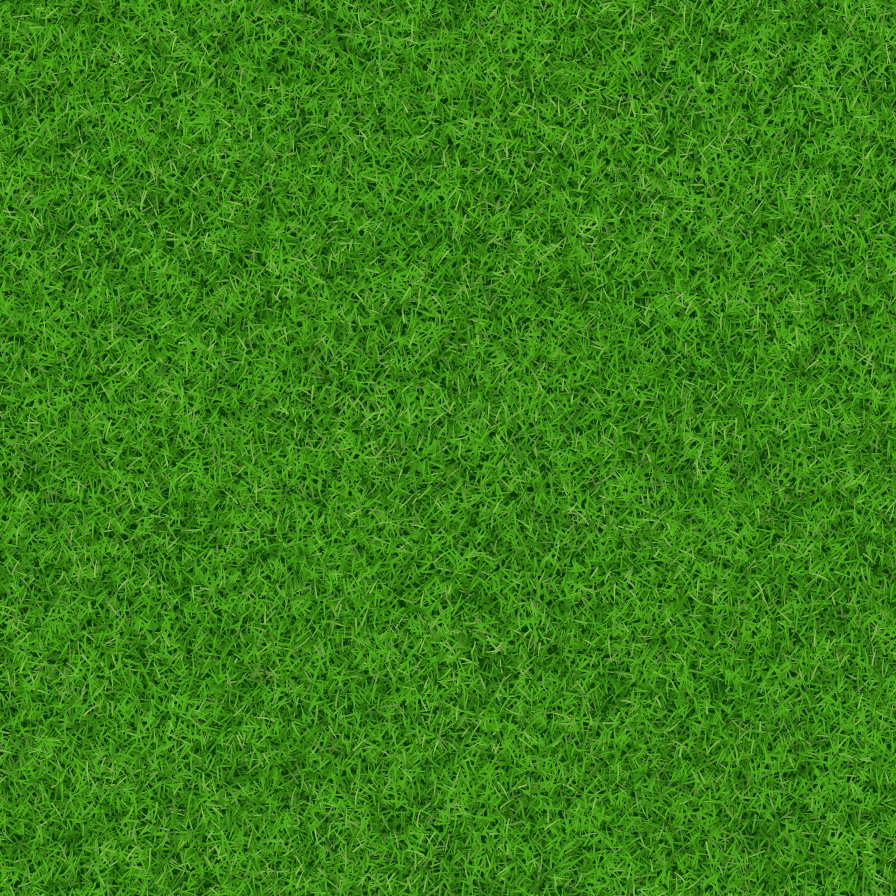
Reproduce this texture procedurally as a Shadertoy shader.

```glsl
// A dense lawn seen from above: short, fine, curved blades in many layers.

const int   LAYERS      = 12;
const vec2  CELL        = vec2(0.025, 0.0078); // room of one blade, along and across
const float LENGTH_MIN  = 0.013;
const float LENGTH_MAX  = 0.024;
const float HALF_WIDTH  = 0.00125; // at the root
const float BEND        = 12.0;    // strongest curvature
const float SLOPE       = 0.66;    // strongest tilt within a layer
const float LAYER_TURN  = 1.94;    // angle from one layer to the next
const float STRAW_SHARE = 0.16;
const float BASE_TONE   = 0.26;
const float DEPTH_TONE  = 0.60;    // upper blades are lighter
const float RANDOM_TONE = 0.62;
const float TIP_TONE    = 0.34;
const float CLUMP_TONE  = 0.13;

const vec3 SOIL   = vec3(0.04, 0.20, 0.01);
const vec3 SHADE  = vec3(0.05, 0.23, 0.015);
const vec3 GREEN  = vec3(0.21, 0.50, 0.06);
const vec3 BRIGHT = vec3(0.32, 0.68, 0.11);
const vec3 STRAW  = vec3(0.56, 0.75, 0.35);

float hash1(float n) {
    return fract(sin(n * 12.9898) * 4375.85);
}

// Four random values in 0..1 for a cell of a layer.
vec4 hash4(vec2 cell, float layer) {
    vec4 p = fract((cell.xyxy + layer * 17.3) * vec4(0.1031, 0.1030, 0.0973, 0.1099));
    p += dot(p, p.wzxy + 33.33);
    return fract((p.xxyz + p.yzzw) * p.zywx);
}

// Layered sines, about -1..1: soft thick and thin patches in the lawn.
float clumps(vec2 p) {
    vec2 warp = 1.3 * sin(p.yx * 31.0 + 0.8);
    vec2 broad = sin(p * 47.0 + warp);
    vec2 fine = sin((p.x * vec2(0.8, -0.6) + p.y * vec2(0.6, 0.8)) * 109.0 + 2.0 * warp.yx);
    return 0.8 * broad.x * broad.y + fine.x * fine.y;
}

// Colour of a blade at a place along it, from root 0 to tip 1.
vec3 bladeColor(vec4 traits, float along, float height, float clump) {
    float tone = BASE_TONE + DEPTH_TONE * height
               + RANDOM_TONE * (traits.x - 0.5)
               + TIP_TONE * (along - 0.5)
               + CLUMP_TONE * clump;
    tone = clamp(tone, 0.0, 1.0);
    vec3 color = mix(SHADE, GREEN, smoothstep(0.0, 0.62, tone));
    color = mix(color, BRIGHT, smoothstep(0.55, 1.0, tone));
    float straw = step(traits.y, STRAW_SHARE) * (0.55 + 0.45 * traits.z);
    return mix(color, STRAW * (0.5 + 0.5 * tone), straw);
}

void mainImage(out vec4 fragColor, in vec2 fragCoord) {
    float pixel = 1.0 / iResolution.y;
    vec2 uv = fragCoord * pixel;
    float clump = clumps(uv);

    float c = cos(LAYER_TURN), s = sin(LAYER_TURN);
    mat2 turn = mat2(c, s, -s, c);
    vec2 place = uv + 3.0;
    vec3 color = vec3(0.0);
    float visible = 1.0;

    // Layers from the top down, until nothing below shows through
    for (int i = 0; i < LAYERS; i++) {
        float layer = float(i);
        float height = 1.0 - layer / float(LAYERS - 1);
        place = turn * place;
        float homeRow = floor(place.y / CELL.y);

        // A blade stays in its column but may lean into the next rows
        for (int k = -1; k <= 1; k++) {
            float row = homeRow + float(k);
            float column = place.x / CELL.x + hash1(row + layer * 5.7);
            vec4 shape = hash4(vec2(floor(column), row), layer);

            // Local frame: x along the blade, y across it
            float bladeLength = mix(LENGTH_MIN, LENGTH_MAX, shape.w);
            float slide = (shape.x - 0.5) * (CELL.x - bladeLength);
            vec2 p = vec2((fract(column) - 0.5) * CELL.x - slide,
                          place.y - (row + shape.y) * CELL.y);
            vec2 axis = normalize(vec2(1.0, SLOPE * (2.0 * shape.z - 1.0)));
            p = vec2(dot(p, axis), p.y * axis.x - p.x * axis.y);

            vec4 traits = fract(shape.zwxy * 61.7 + shape.wxyz * 37.1);
            float along = p.x / bladeLength * (traits.w < 0.5 ? 1.0 : -1.0) + 0.5;
            float curve = BEND * (2.0 * traits.z - 1.0) * p.x * p.x;
            float strawThin = traits.y < STRAW_SHARE ? 0.85 : 1.0;
            float halfWidth = HALF_WIDTH * strawThin * (1.0 - 0.75 * along * along);
            float side = halfWidth - abs(p.y - curve);
            float ends = 0.5 * bladeLength - abs(p.x);
            float cover = clamp(side / pixel + 0.5, 0.0, 1.0)
                        * clamp(ends / pixel + 0.5, 0.0, 1.0);

            if (cover > 0.0) {
                color += visible * cover * bladeColor(traits, along, height, clump);
                visible *= 1.0 - cover;
            }
        }
        if (visible < 0.03) break;
    }

    fragColor = vec4(color + visible * SOIL, 1.0);
}
```
